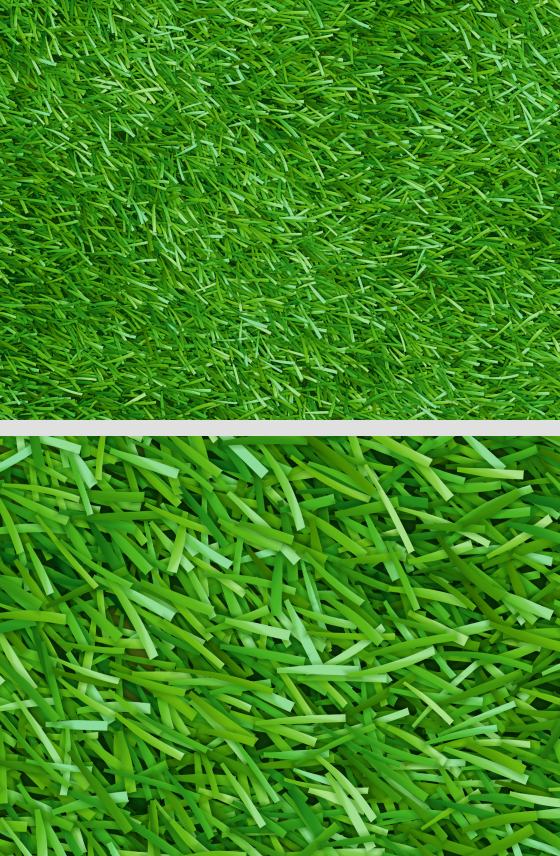
Top, the full canvas; bottom, a detail of the centre.
Give the GLSL for this texture, as a Shadertoy shader.

```glsl
const int LAYERS = 16;
const float CELL = 0.046;
const float SHADOW_REACH = 0.005;

const vec3 SHADOW_LOSS = vec3(0.26, 0.15, 0.36);
const vec3 SOIL = vec3(0.05, 0.22, 0.02);
const vec3 STRAW = vec3(0.30, 0.38, 0.07);
const vec3 DEEP = vec3(0.04, 0.235, 0.015);
const vec3 FOREST = vec3(0.13, 0.41, 0.035);
const vec3 LEAF = vec3(0.215, 0.56, 0.06);
const vec3 LIME = vec3(0.34, 0.71, 0.10);
const vec3 PALE = vec3(0.47, 0.79, 0.30);
const vec3 GLINT = vec3(0.60, 0.87, 0.57);

vec4 hash4(vec3 key) {
    vec4 q = fract(key.xyzx * vec4(0.1031, 0.1030, 0.0973, 0.1099));
    q += dot(q, q.wzxy + 33.33);
    return fract((q.xxyz + q.yzzw) * q.zywx);
}

vec2 rotate(vec2 p, float angle) {
    float c = cos(angle), s = sin(angle);
    return vec2(c * p.x + s * p.y, c * p.y - s * p.x);
}

// Slow layered sines, roughly -1 to 1
float swell(vec2 p, float phase) {
    return 0.5 * sin(5.1 * p.x + 2.3 * p.y + phase)
         + 0.3 * sin(9.7 * p.y - 6.1 * p.x + 2.0 * phase)
         + 0.2 * sin(17.0 * p.x + 13.0 * p.y - phase);
}

// Tone from shade (0) to highlight (1)
vec3 grassColour(float tone) {
    vec3 c = mix(DEEP, FOREST, smoothstep(0.04, 0.21, tone));
    c = mix(c, LEAF, smoothstep(0.21, 0.47, tone));
    c = mix(c, LIME, smoothstep(0.47, 0.74, tone));
    c = mix(c, PALE, smoothstep(0.76, 0.92, tone));
    return mix(c, GLINT, smoothstep(0.92, 1.0, tone));
}

// Signed distance to a blunt blade that narrows towards its root
float bladeDistance(vec2 q, float halfLength, float halfWidth) {
    float width = halfWidth * mix(0.55, 1.0, smoothstep(-1.0, 0.1, q.x / halfLength));
    return max(abs(q.x) - halfLength, abs(q.y) - width);
}

// Lays one blade, with its soft shadow, over the colour below
vec3 layBlade(vec3 below, vec2 p, vec2 root, vec4 shape, vec4 look, float height, float soft) {
    float lean = -0.4 + 0.5 * swell(root, 1.3);
    float angle = lean + 1.3 * (shape.x + shape.y - 1.0);
    vec2 q = rotate(p - root, angle);
    float halfLength = mix(0.022, 0.040, shape.z);
    float halfWidth = mix(0.0023, 0.0043, shape.w);
    q.y += (look.x - 0.5) * 6.0 * q.x * q.x;

    float d = bladeDistance(q, halfLength, halfWidth);
    float shadow = 1.0 - smoothstep(0.0, SHADOW_REACH, d);
    float cover = 1.0 - smoothstep(-soft, soft, d);

    float along = clamp(q.x / halfLength, -1.0, 1.0);
    float across = clamp(q.y / halfWidth, -1.0, 1.0);
    float tone = 0.28 + 0.40 * height + 0.74 * (look.y - 0.5);
    tone += 0.15 * along + 0.08 * across;
    tone += 0.13 * swell(root, 4.0) + 0.09 * (root.x - 0.66);

    // Blades range from yellowish to bluish green
    vec3 tint = (look.z - 0.5) * vec3(0.15, 0.02, -0.09);
    vec3 blade = max(grassColour(clamp(tone, 0.0, 1.0)) + tint, 0.0);
    return mix(below * (1.0 - SHADOW_LOSS * shadow), blade, cover);
}

// One sheet of blades, one per jittered cell
vec3 layGrass(vec3 colour, vec2 p, float layer, float height, float soft) {
    vec2 shift = hash4(vec3(layer, 7.0, 19.0)).xy * 10.0;
    vec2 cell = floor(p / CELL + shift);
    for (int y = -1; y <= 1; y++) {
        for (int x = -1; x <= 1; x++) {
            vec2 id = cell + vec2(x, y);
            vec4 place = hash4(vec3(id, layer + 3.0));
            vec4 shape = hash4(vec3(id, layer + 41.0));
            vec4 look = hash4(vec3(id, layer + 83.0));
            vec2 root = (id + place.xy - shift) * CELL;
            colour = layBlade(colour, p, root, shape, look, height, soft);
        }
    }
    return colour;
}

void mainImage(out vec4 fragColor, in vec2 fragCoord) {
    vec2 p = fragCoord / iResolution.y;
    float soft = 0.7 / iResolution.y;

    // Dark ground with a few dry patches
    vec3 colour = mix(SOIL, STRAW, smoothstep(0.3, 0.8, swell(p * 3.0, 2.0)));

    for (int i = 0; i < LAYERS; i++) {
        float height = float(i) / float(LAYERS - 1);
        colour = layGrass(colour, p, float(i), height, soft);
    }
    fragColor = vec4(colour, 1.0);
}
```
